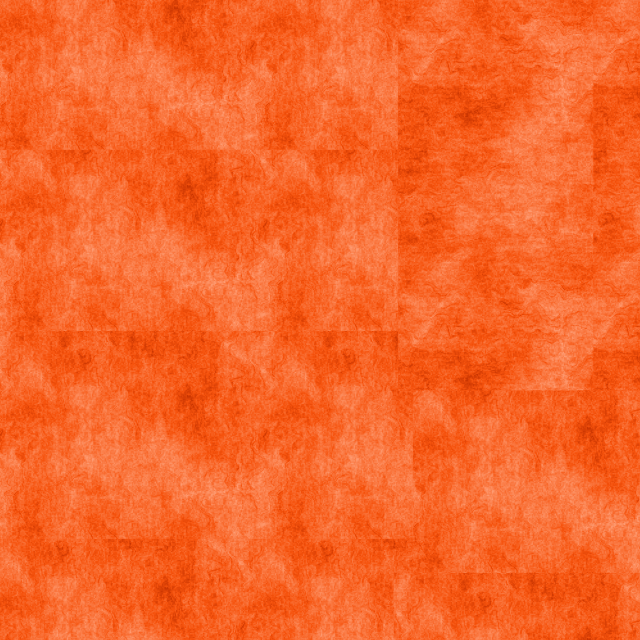
This texture is drawn by a WebGL 2 fragment shader. Its source:

```glsl
#version 300 es
precision highp float;
// Mottled orange cloth sewn from overlapping patches of one worn swatch.
// Each patch shifts or turns the swatch, which sums periodic value noise:
// clouds, thread streaks, grain, a pale diagonal band and a dark stain.

uniform vec2 u_resolution;
out vec4 fragColor;

// Integer hash of a lattice cell, 0 to 1
float hash(ivec2 cell, int seed) {
    uvec2 c = uvec2(cell);
    uint h = c.x * 1597334677u ^ c.y * 3812015801u ^ uint(seed) * 2654435769u;
    h = (h ^ (h >> 16)) * 2146121005u;
    h = (h ^ (h >> 15)) * 2221713035u;
    h ^= h >> 16;
    return float(h >> 8) / 16777216.0;
}

// Value noise on [0,1] wide swatches, repeating seamlessly in x
float noise(vec2 u, ivec2 freq, int seed) {
    vec2 p = u * vec2(freq);
    vec2 f = fract(p);
    ivec2 a = ivec2(floor(p));
    int x0 = ((a.x % freq.x) + freq.x) % freq.x;
    int x1 = (x0 + 1) % freq.x;
    f = f * f * (3.0 - 2.0 * f);
    return mix(mix(hash(ivec2(x0, a.y), seed), hash(ivec2(x1, a.y), seed), f.x),
               mix(hash(ivec2(x0, a.y + 1), seed), hash(ivec2(x1, a.y + 1), seed), f.x), f.y);
}

// Tone of the swatch around its stain: about zero mean, unit deviation
float cloth(vec2 q) {
    float width = 0.413;
    q.x = mod(q.x + 0.16, width) - 0.16;
    vec2 u = q / width;
    vec2 warp = vec2(noise(u, ivec2(14), 1), noise(u, ivec2(14), 2)) - 0.5;
    warp += 0.6 * (vec2(noise(u, ivec2(37), 3), noise(u, ivec2(37), 4)) - 0.5);
    vec2 w = u + 0.06 * warp;

    // Clouds
    float tone = 0.02;
    float amp = 2.2;
    int freq = 5;
    for (int i = 0; i < 6; i++) {
        tone += amp * (noise(w, ivec2(freq, freq * 9 / 10), 10 + i) - 0.5);
        amp *= 0.82;
        freq *= 2;
    }

    // Threads: short soft streaks, then thin dark ones in the worn areas
    tone += 0.9 * (noise(u, ivec2(62, 15), 21) - 0.5);
    tone += 1.1 * (noise(u, ivec2(140, 32), 22) - 0.5);
    float worn = smoothstep(0.35, 0.7, noise(w, ivec2(9, 8), 23));
    tone -= 1.3 * worn * smoothstep(0.6, 0.95, noise(w, ivec2(110, 22), 24));

    // Pale fibres and grain
    float fibre = smoothstep(0.035, 0.0, abs(noise(w, ivec2(22), 26) - 0.5));
    tone += 0.7 * fibre * smoothstep(0.55, 0.8, noise(u, ivec2(11), 27));
    tone += 2.0 * (noise(u, ivec2(206), 25) - 0.5);

    // Pale band, dark upper margin and stain, all with ragged outlines
    vec2 r = q + 0.035 * warp;
    vec2 b = r - vec2(0.06, -0.125);
    b.y -= 0.25 * b.x;
    tone += 1.5 * exp(-b.x * b.x / 0.012 - b.y * b.y / 0.0009);
    tone -= 0.75 * smoothstep(0.04, 0.12, r.y);
    tone -= 1.5 * exp(-dot(r, r) / 0.0003);
    tone -= 1.3 * exp(-dot(r, r * vec2(1.0, 0.6)) / 0.0018);
    return tone;
}

vec3 dye(float tone) {
    vec3 base = vec3(0.963, 0.322, 0.05);
    vec3 lit = mix(base, vec3(0.99, 0.56, 0.38), clamp((tone + 1.4) / 4.2, 0.0, 1.2));
    return mix(lit, vec3(0.78, 0.2, 0.0), clamp((-1.4 - tone) / 2.8, 0.0, 1.0));
}

void main() {
    vec2 p = gl_FragCoord.xy / u_resolution.y;
    float soft = 0.75 / u_resolution.y;
    float tone = 0.0;

    // Left column: each lower row overlaps the one above
    vec4 tops = vec4(1.01, 0.766, 0.483, 0.158);
    vec4 drops = vec4(0.043, 0.078, 0.123, 0.098);
    vec4 shifts = vec4(0.275, 0.295, 0.295, 0.26);
    for (int i = 0; i < 4; i++) {
        float cover = smoothstep(-soft, soft, tops[i] - p.y);
        if (cover > 0.0)
            tone = mix(tone, cloth(p - vec2(shifts[i], tops[i] - drops[i])), cover);
    }

    // Lower right: two upright patches
    for (int i = 0; i < 2; i++) {
        float k = float(i);
        float top = 0.4 - 0.295 * k;
        float cover = smoothstep(-soft, soft, top - p.y)
                    * smoothstep(-soft, soft, p.x - 0.645 + 0.03 * k);
        if (cover > 0.0)
            tone = mix(tone, cloth(p - vec2(0.92, top - 0.09 - 0.035 * k)), cover);
    }

    // Upper right: two patches turned a quarter, threads lying flat
    for (int i = 0; i < 2; i++) {
        float k = float(i);
        float left = 0.622 + 0.305 * k;
        float cover = smoothstep(-soft, soft, p.x - left)
                    * smoothstep(-soft, soft, p.y - 0.39);
        if (cover > 0.0)
            tone = mix(tone, cloth(vec2(p.y - 0.82, left + 0.128 - 0.025 * k - p.x)), cover);
    }

    fragColor = vec4(dye(tone), 1.0);
}
```
